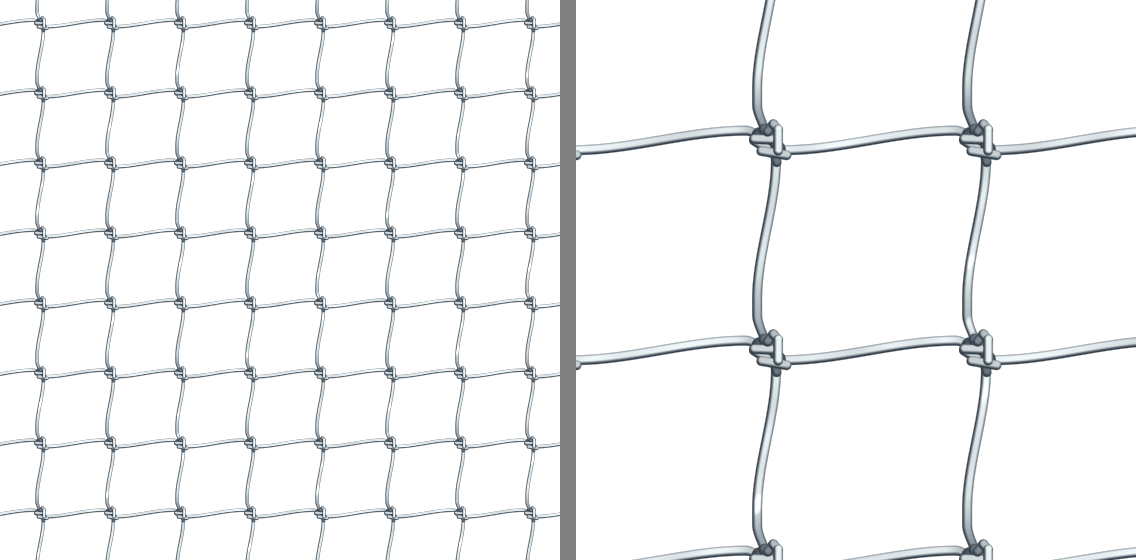
Left, the full canvas; right, a detail of the centre.
Write a WebGL 1 fragment shader that draws this pattern.

```glsl
precision highp float;

uniform vec2 u_resolution;

#define REPEATS 8.0
#define KNOT_CENTER vec2(0.594, 0.656)
#define WIRE_RADIUS 0.0235
#define KNOT_RADIUS 0.023
#define LIT_SIDE vec2(0.14, 0.24)
#define SHADE vec3(0.20, 0.245, 0.285)
#define SHINE vec3(0.93, 0.96, 0.97)
#define SHEEN 0.08
#define GLINT 0.30
#define EDGE_SOFTNESS 1.3

const float TAU = 6.2831853;

// Layered sines with whole frequencies, so the sheen wraps at the canvas edge
float sheen(vec2 uv) {
  float broad = sin(TAU * (5.0 * uv.x + 3.0 * uv.y));
  float fine = sin(TAU * (19.0 * uv.x - 23.0 * uv.y) + 2.0 * broad);
  return 0.5 * (broad + fine);
}

// Height of the wire running right from one knot (t = 0) to the next (t = 1)
float weftHeight(float t) {
  return -0.038 + 0.093 * smoothstep(0.06, 0.88, t) - 0.04 * smoothstep(0.88, 1.0, t);
}

// Sideways shift of the wire running down from one knot to the next
float warpShift(float t) {
  return 0.025 - 0.09 * smoothstep(0.08, 0.75, t) + 0.05 * smoothstep(0.82, 1.0, t);
}

// Offset from the nearest point of a segment
vec2 segmentOffset(vec2 p, vec2 a, vec2 b) {
  vec2 along = b - a;
  float h = clamp(dot(p - a, along) / dot(along, along), 0.0, 1.0);
  return p - a - along * h;
}

// Lays a round, lit strand over the colour, given the offset from its axis
vec3 paintStrand(vec3 under, vec2 offset, float radius, float tone) {
  float blur = EDGE_SOFTNESS * REPEATS / u_resolution.x;
  float coverage = clamp(0.5 + (radius - length(offset)) / blur, 0.0, 1.0);
  float light = 1.0 - smoothstep(0.35, 1.1, length(offset / radius - LIT_SIDE));
  return mix(under, mix(SHADE, SHINE, light * tone), coverage);
}

vec3 paintKnot(vec3 under, vec2 p) {
  // Dark core where the wires meet
  vec3 color = paintStrand(under, segmentOffset(p, vec2(-0.05, 0.03), vec2(0.03, -0.035)), 0.042, 0.15);
  color = paintStrand(color, segmentOffset(p, vec2(-0.03, 0.06), vec2(0.015, 0.0)), 0.028, 0.3);

  // Strand wrapped around the left and across
  color = paintStrand(color, segmentOffset(p, vec2(-0.08, 0.008), vec2(-0.02, -0.03)), KNOT_RADIUS, 0.8);
  color = paintStrand(color, segmentOffset(p, vec2(-0.08, 0.015), vec2(0.0, 0.012)), KNOT_RADIUS, 0.85);

  // Tail below, then the lower strand over it
  color = paintStrand(color, segmentOffset(p, vec2(0.02, -0.06), vec2(0.028, -0.095)), KNOT_RADIUS, 0.3);
  color = paintStrand(color, segmentOffset(p, vec2(-0.045, -0.042), vec2(0.075, -0.062)), KNOT_RADIUS, 0.8);

  // Upright loop with its bend at the top
  color = paintStrand(color, segmentOffset(p, vec2(-0.015, 0.05), vec2(0.012, 0.085)), KNOT_RADIUS, 0.4);
  color = paintStrand(color, segmentOffset(p, vec2(0.012, 0.085), vec2(0.035, 0.06)), KNOT_RADIUS, 0.7);
  return paintStrand(color, segmentOffset(p, vec2(0.035, 0.06), vec2(0.035, -0.04)), KNOT_RADIUS, 1.0);
}

void main() {
  vec2 uv = gl_FragCoord.xy / u_resolution;
  vec2 grid = uv * REPEATS - KNOT_CENTER;
  vec2 p = fract(grid + 0.5) - 0.5;
  float right = fract(grid.x);
  float down = fract(-grid.y);
  float wear = sheen(uv);
  vec3 color = vec3(1.0);

  // Horizontal wires
  float weftTone = 0.95 + SHEEN * wear - 0.4 * smoothstep(0.82, 1.0, right);
  color = paintStrand(color, vec2(0.0, p.y - weftHeight(right)), WIRE_RADIUS, weftTone);

  // Vertical wires, darker toward the knot below, with scattered glints
  float glint = GLINT * smoothstep(0.7, 0.95, wear) * smoothstep(0.1, 0.3, down);
  float warpTone = 0.93 + SHEEN * wear + glint - 0.45 * smoothstep(0.6, 1.0, down);
  color = paintStrand(color, vec2(p.x - warpShift(down), 0.0), WIRE_RADIUS, warpTone);

  color = paintKnot(color, p);
  gl_FragColor = vec4(clamp(color, 0.0, 1.0), 1.0);
}
```
